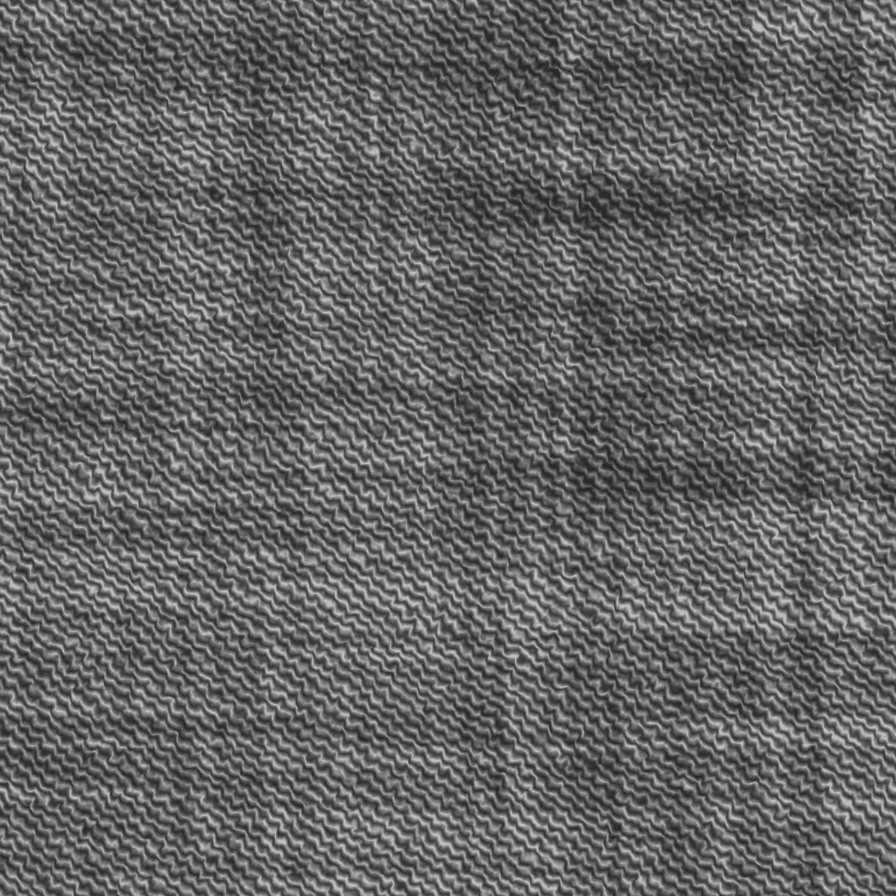
This texture is drawn by a WebGL 2 fragment shader. Its source:

```glsl
#version 300 es
precision highp float;
// Grey twill cloth: wavy diagonal ribs with uneven threads and fuzzy fibres.
uniform vec2 u_resolution;
out vec4 fragColor;

const float TAU = 6.2831853;

vec3 hash3(vec2 cell) {
  vec3 h = vec3(dot(cell, vec2(127.1, 311.7)),
                dot(cell, vec2(269.5, 183.3)),
                dot(cell, vec2(419.2, 371.9)));
  return fract(sin(h) * 43758.5);
}

// Smooth cellular noise: cell tones in -1..1 blended by distance to their seeds
float cellTone(vec2 p) {
  vec2 base = floor(p);
  float sum = 0.0, total = 0.0;
  for (int j = -1; j <= 1; j++) {
    for (int i = -1; i <= 1; i++) {
      vec2 cell = base + vec2(i, j);
      vec3 seed = hash3(cell);
      vec2 d = cell + seed.xy - p;
      float weight = exp(-5.0 * dot(d, d));
      sum += weight * (2.0 * seed.z - 1.0);
      total += weight;
    }
  }
  return sum / total;
}

// Slow pull of the cloth plus small unevenness of each thread
vec2 distort(vec2 p) {
  vec2 pull = vec2(sin(TAU * (2.3 * p.y + 0.7 * p.x) + 1.0), sin(TAU * (1.9 * p.x - 1.2 * p.y)));
  vec2 slack = vec2(cellTone(p * 11.0 + 17.0), cellTone(p * 10.0 + 53.0));
  vec2 jitter = vec2(cellTone(p * vec2(75.0, 90.0) + 91.0), cellTone(p * vec2(80.0, 95.0) + 137.0));
  return p + 0.0015 * pull + 0.0045 * slack + 0.0032 * jitter;
}

// Diagonal ribs falling to the right, notched by the crossing threads
float twill(vec2 p) {
  float crossing = TAU * (60.0 * p.x - 22.0 * p.y);
  float notch = 0.14 * sin(crossing) + 0.025 * sin(2.0 * crossing + 0.9);
  float rib = sin(TAU * (52.0 * p.x + 62.0 * p.y + notch));
  return 0.5 + asin(0.985 * rib) / 3.1415927;
}

// Long light and dark runs along both thread directions
float streaks(vec2 p) {
  float across = 0.16 * cellTone(p * vec2(3.0, 85.0) + 211.0)
               + 0.15 * cellTone(p * vec2(1.5, 30.0) + 307.0);
  float along = 0.13 * cellTone(p * vec2(85.0, 3.0) + 401.0)
              + 0.13 * cellTone(p * vec2(26.0, 1.5) + 503.0);
  return across + along;
}

void main() {
  vec2 p = gl_FragCoord.xy / u_resolution.y;
  float grey = 0.205 + 0.45 * pow(twill(distort(p)), 1.3);

  // Fibre mottling at two sizes
  float fibres = 0.13 * cellTone(p * vec2(130.0, 170.0) + 607.0)
               + 0.16 * cellTone(p * vec2(300.0, 260.0) + 701.0);
  grey *= 1.0 + streaks(p) + fibres;

  fragColor = vec4(vec3(clamp(grey, 0.16, 0.74)), 1.0);
}
```
